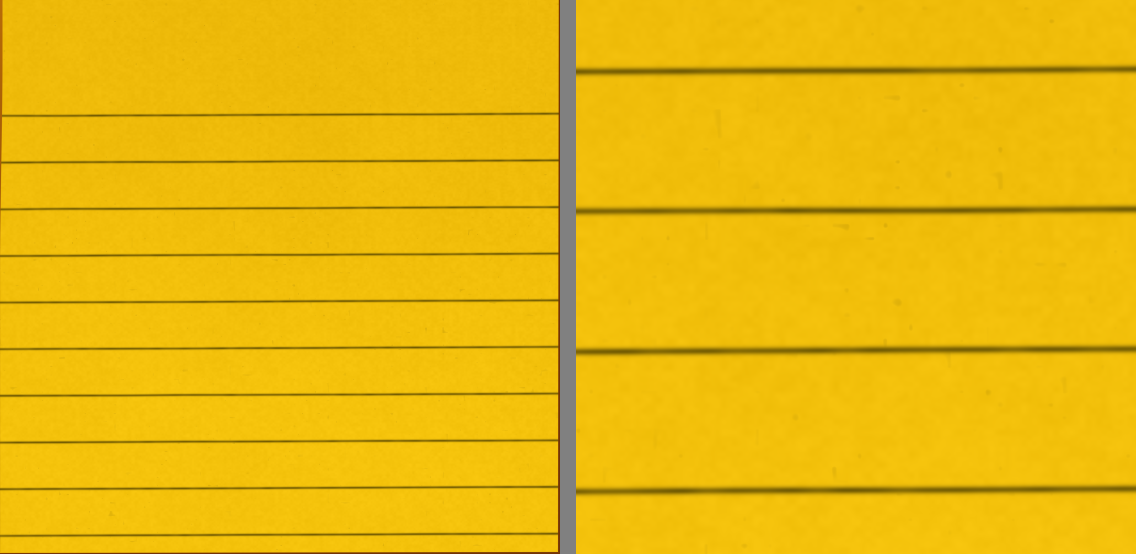
Left, the full canvas; right, a detail of the centre.
This pattern is drawn by a Shadertoy shader. Its source:

```glsl
// Yellow ruled note paper: ten slightly tilted olive lines, a blank header and fine paper grain.

float hash(vec2 p) {
    return fract(sin(dot(p, vec2(127.1, 311.7))) * 43758.5453);
}

float noise(vec2 p) {
    vec2 cell = floor(p), f = fract(p);
    f = f * f * (3.0 - 2.0 * f);
    return mix(mix(hash(cell), hash(cell + vec2(1, 0)), f.x),
               mix(hash(cell + vec2(0, 1)), hash(cell + vec2(1, 1)), f.x), f.y);
}

// Sheet colour: lighter toward the bottom, with mottling, grain and sparse specks
vec3 paper(vec2 p) {
    vec3 color = mix(vec3(0.96, 0.765, 0.045), vec3(0.932, 0.728, 0.035), smoothstep(0.15, 1.0, p.y));
    float mottle = 0.6 * noise(p * 7.0) + 0.4 * noise(p * 23.0) - 0.5;
    float grain = 0.6 * noise(p * 150.0) + 0.4 * noise(p * 310.0 + 17.0) - 0.5;
    color += mottle * vec3(0.016, 0.018, 0.01) + grain * vec3(0.03, 0.032, 0.03);
    float speck = smoothstep(0.9, 1.0, noise(p * 130.0 + 41.0)) * noise(p * 19.0 + 5.0);
    return color * (1.0 - 0.09 * speck);
}

// Ink coverage of the nearest ruled line
float ruling(vec2 p, float pixel) {
    float y = p.y - 0.0329 - 0.0039 * p.x;
    float row = clamp(round(y / 0.0842), 0.0, 9.0);
    float wobble = 0.0005 * (noise(vec2(p.x * 9.0, row * 7.0)) - 0.5);
    float dist = abs(y - row * 0.0842 - wobble);
    float width = max(0.0022, 0.8 * pixel);
    float ink = exp(-dist * dist / (width * width)) * 0.0022 / width;
    return ink * (0.9 + 0.2 * noise(vec2(p.x * 60.0, row * 13.0)));
}

void mainImage(out vec4 fragColor, in vec2 fragCoord) {
    vec2 p = fragCoord / iResolution.y;
    float pixel = 1.0 / iResolution.y;
    float right = iResolution.x / iResolution.y;

    vec3 color = mix(paper(p), vec3(0.49, 0.39, 0.01), ruling(p, pixel));

    // Brown backing showing past the slightly skewed sheet edges
    float leftGap = p.x - 0.0045 * smoothstep(0.5, 0.9, p.y);
    float rightGap = right - p.x - mix(0.0036, 0.0022, p.y);
    float bottomGap = p.y - 0.0018 - 0.0018 * p.x;
    float inside = min(leftGap, min(rightGap, bottomGap));
    vec3 backing = mix(vec3(0.45, 0.2, 0.02), vec3(0.72, 0.42, 0.03), step(p.x, 0.5 * right) * p.y);
    color = mix(backing, color, smoothstep(-0.7 * pixel, 0.7 * pixel, inside));

    fragColor = vec4(clamp(color, 0.0, 1.0), 1.0);
}
```
